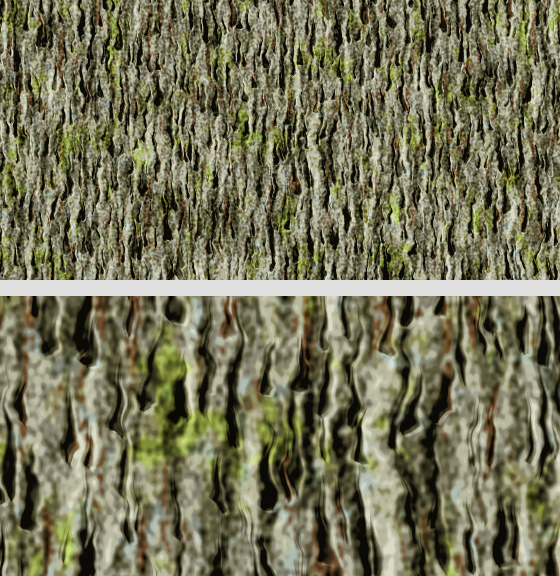
Top: the whole. Bottom: its middle third, enlarged.
This texture is drawn by a Shadertoy shader. Its source:

```glsl
// Weathered tree bark: upright ridges split by tapering dark furrows.
// Stretched gradient noise and scattered teardrops form a height field,
// which is lit from the upper left and coloured by a five-step tone ramp.

vec2 hash2(vec2 p) {
    vec3 q = fract(p.xyx * vec3(0.1031, 0.1030, 0.0973));
    q += dot(q, q.yzx + 33.33);
    return fract((q.xx + q.yz) * q.zy);
}

float cornerSlope(vec2 cell, vec2 offset) {
    return dot(hash2(cell) * 2.0 - 1.0, offset);
}

// Gradient noise, roughly -0.8 to 0.8
float noise(vec2 p) {
    vec2 i = floor(p), f = fract(p);
    vec2 u = f * f * f * (f * (f * 6.0 - 15.0) + 10.0);
    vec2 x = vec2(1.0, 0.0);
    float low = mix(cornerSlope(i, f), cornerSlope(i + x, f - x), u.x);
    float high = mix(cornerSlope(i + x.yx, f - x.yx), cornerSlope(i + 1.0, f - 1.0), u.x);
    return 1.6 * mix(low, high, u.y);
}

// Teardrop gaps, blunt below and pointed above, in shifted columns
float furrows(vec2 p) {
    float depth = 0.0;
    vec2 size = vec2(0.048, 0.23);
    for (int layer = 0; layer < 2; layer++) {
        vec2 g = p / size + float(layer) * 37.3;
        for (int j = -1; j <= 1; j++) {
            float column = floor(g.x) + float(j);
            float y = g.y + 5.0 * hash2(vec2(column, 9.0 + float(layer))).x;
            vec2 rnd = hash2(vec2(column, floor(y)) + 51.0);
            float t = fract(y) / mix(0.55, 0.95, rnd.y);
            float center = column + 0.5 + 0.7 * (rnd.x - 0.5);
            float width = mix(0.13, 0.36, fract(rnd.x * 7.0 + rnd.y));
            width *= (1.0 - t) * smoothstep(0.0, 0.14, t);
            float inside = width - abs(g.x - center + 0.25 * (t - 0.5) * (rnd.y - 0.5));
            depth = max(depth, smoothstep(0.0, 0.12, inside));
        }
        size *= vec2(0.72, 0.55);
    }
    return depth;
}

// x: ridge height, y: furrow depth
vec2 relief(vec2 p) {
    vec2 q = p;
    q.x += 0.016 * noise(p * vec2(7.0, 5.0)) + 0.010 * noise(p * vec2(22.0, 17.0) + 4.0);
    q.x += 0.005 * noise(p * vec2(50.0, 42.0) + 11.0);
    q.y += 0.020 * noise(p * vec2(38.0, 20.0) + 23.0);
    float ridges = 0.9 * noise(q * vec2(34.0, 4.5))
                 + 0.45 * noise(q * vec2(62.0, 15.0) + 7.0)
                 + 0.28 * noise(q * vec2(100.0, 48.0) + 31.0);
    return vec2(ridges, furrows(q));
}

float surface(vec2 p) {
    vec2 r = relief(p);
    return r.x - 0.55 * r.y;
}

vec3 barkRamp(float tone, vec3 middle) {
    vec3 c = mix(vec3(0.04, 0.035, 0.02), vec3(0.22, 0.21, 0.12), smoothstep(0.02, 0.22, tone));
    c = mix(c, vec3(0.37, 0.36, 0.24), smoothstep(0.20, 0.37, tone));
    c = mix(c, middle, smoothstep(0.36, 0.53, tone));
    c = mix(c, vec3(0.72, 0.72, 0.62), smoothstep(0.52, 0.72, tone));
    return mix(c, vec3(0.86, 0.86, 0.78), smoothstep(0.74, 1.0, tone));
}

void mainImage(out vec4 fragColor, in vec2 fragCoord) {
    vec2 p = fragCoord / iResolution.y + 3.0;

    // Light the relief along its slope
    vec2 r = relief(p);
    vec2 toShade = vec2(0.0042, -0.0028);
    float slope = surface(p + toShade) - surface(p - toShade);

    // Crusty grain and broad differences in depth
    float grain = 0.24 * noise(p * vec2(125.0, 100.0)) + 0.16 * noise(p * vec2(65.0, 48.0) + 17.0);
    float broad = noise(p * vec2(3.0, 2.5) + 41.0);
    float tone = 0.50 + 0.42 * r.x + 0.34 * slope + grain * (1.0 - 0.5 * r.y);
    tone -= r.y * (0.40 + 0.15 * broad);

    // Grey bark with olive moss patches
    float moss = noise(p * vec2(11.0, 7.0) + 61.0) + 0.7 * noise(p * vec2(42.0, 30.0) + 5.0);
    vec3 middle = mix(vec3(0.53, 0.52, 0.44), vec3(0.55, 0.54, 0.35), smoothstep(-0.08, 0.22, moss));
    vec3 color = barkRamp(tone, middle);
    color *= mix(vec3(1.0), vec3(0.92, 1.02, 0.60), smoothstep(0.35, 0.65, moss));

    // Rusty inner bark streaks and cool lichen specks
    float rust = smoothstep(0.22, 0.45, noise(p * vec2(48.0, 7.0) + 83.0));
    rust *= smoothstep(0.08, 0.25, tone) * (1.0 - smoothstep(0.38, 0.55, tone));
    color = mix(color, color * vec3(1.18, 0.86, 0.72), rust);
    float lichen = smoothstep(0.30, 0.50, noise(p * vec2(36.0, 28.0) + 97.0));
    color = mix(color, color * vec3(0.95, 1.02, 1.10), lichen);

    fragColor = vec4(color, 1.0);
}
```
